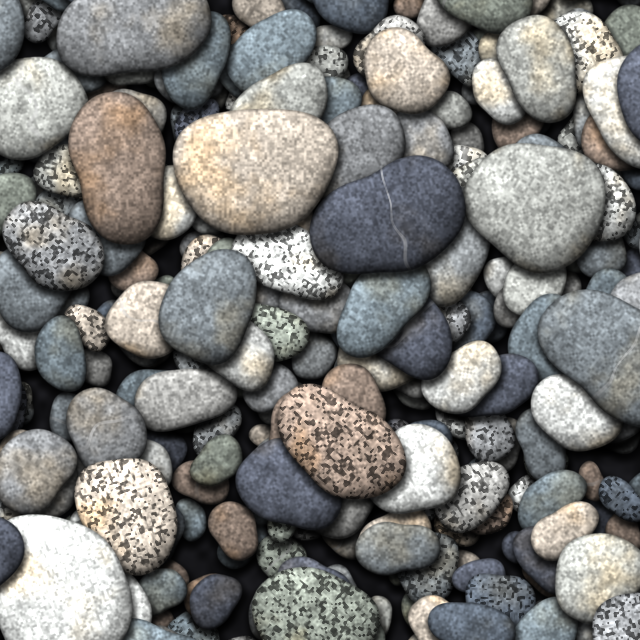
This texture is drawn by a Shadertoy shader. Its source:

```glsl
// Beach pebbles: five layers of rounded stones, small ones below, large on top.
// Each layer is a jittered, turned grid; every stone is a wobbly superellipse
// with dome shading, mineral grain, and a soft shadow on whatever lies beneath.

#define LAYERS 5
#define SMALLEST_CELL 0.080
#define CELL_GROWTH 1.28
#define THINNING 0.13
#define JITTER 0.40
#define LIGHT_DIR vec3(-0.2, 0.55, 0.8)
#define SHADOW_OFFSET vec2(0.002, -0.008)
#define SHADOW_DEPTH 0.20
#define AMBIENT 0.27
#define GRAIN 0.62
#define GAP_COLOR vec3(0.08, 0.08, 0.09)

const float TAU = 6.2832;

const vec3 ROCK[12] = vec3[12](
    vec3(0.40, 0.44, 0.49), vec3(0.36, 0.38, 0.43), vec3(0.57, 0.58, 0.59),
    vec3(0.48, 0.53, 0.56), vec3(0.58, 0.61, 0.57), vec3(0.75, 0.71, 0.66),
    vec3(0.87, 0.88, 0.87), vec3(0.63, 0.56, 0.51), vec3(0.64, 0.66, 0.67),
    vec3(0.50, 0.53, 0.55), vec3(0.74, 0.75, 0.73), vec3(0.60, 0.60, 0.59));

vec3 hash3(vec2 p) {
    vec3 q = fract(p.xyx * vec3(0.1031, 0.1030, 0.0973));
    q += dot(q, q.yxz + 33.33);
    return fract((q.xxy + q.yzz) * q.zyx);
}

float noise(vec2 p) {
    vec2 i = floor(p), f = fract(p);
    f = f * f * (3.0 - 2.0 * f);
    return mix(mix(hash3(i).x, hash3(i + vec2(1, 0)).x, f.x),
               mix(hash3(i + vec2(0, 1)).x, hash3(i + vec2(1, 1)).x, f.x), f.y);
}

float fbm(vec2 p) {
    float sum = 0.0, amp = 0.5;
    for (int i = 0; i < 4; i++) {
        sum += amp * noise(p);
        p = mat2(1.6, 1.2, -1.2, 1.6) * p + 7.3;
        amp *= 0.5;
    }
    return sum;
}

mat2 rotation(float a) {
    return mat2(cos(a), sin(a), -sin(a), cos(a));
}

// Relative radius: 0 at the centre, 1 on the rim of the stone.
float outline(vec2 p, vec2 axes, vec3 phase) {
    vec2 q = pow(abs(p / axes) + 1e-4, vec2(2.3));
    float a = atan(p.y, p.x + 1e-6);
    float wobble = 1.0 + 0.04 * cos(2.0 * a + TAU * phase.x)
                       + 0.06 * cos(3.0 * a + TAU * phase.y)
                       + 0.02 * cos(5.0 * a + TAU * phase.z);
    return pow(q.x + q.y, 1.0 / 2.3) / wobble;
}

float rimDistance(vec2 p, float radius) {
    return length(p) * (1.0 - 1.0 / max(radius, 0.02));
}

// Base colour with mottling, fine grain, granite flecks and a rare pale vein.
vec3 rockColor(vec2 p, vec3 kind, vec3 look) {
    vec2 t = p + kind.xy * 40.0;
    vec3 color = ROCK[int(kind.x * 11.99)] * mix(0.90, 1.12, look.x);
    float mottle = fbm(t * 45.0);
    color *= 0.80 + 0.42 * mottle;
    color = mix(color, color * vec3(1.07, 1.0, 0.90),
                smoothstep(0.45, 0.75, fbm(t * 13.0 + 9.0)));
    color *= 1.0 + GRAIN * (0.65 * noise(t * 260.0) + 0.35 * noise(t * 140.0) - 0.5);
    if (look.y > 0.78) {
        float fleck = 0.7 * noise(t * 230.0) + 0.3 * noise(t * 90.0);
        color *= mix(1.14, 0.50, smoothstep(0.48, 0.72, fleck));
    }
    if (look.z > 0.86) {
        float vein = abs(p.x + 0.03 * (noise(t * 30.0) - 0.5));
        color = mix(color, vec3(0.78), 0.8 * smoothstep(0.004, 0.001, vein) * mottle);
    }
    return color;
}

// Dome lighting from the top, darkened close to the rim.
float domeLight(vec2 slopeDir, float radius, float rim) {
    vec2 tilt = slopeDir * 0.90 * pow(min(radius, 1.0), 2.7);
    vec3 normal = vec3(tilt, sqrt(1.0 - dot(tilt, tilt)));
    float diffuse = max(dot(normal, normalize(LIGHT_DIR)), 0.0);
    return (AMBIENT + 0.98 * diffuse) * mix(0.72, 1.0, smoothstep(0.0, 0.006, -rim));
}

void mainImage(out vec4 fragColor, in vec2 fragCoord) {
    vec2 uv = fragCoord / iResolution.y;
    float pixel = 1.0 / iResolution.y;
    vec3 color = GAP_COLOR * (0.6 + 0.8 * noise(uv * 60.0));

    for (int layer = 0; layer < LAYERS; layer++) {
        float level = float(layer);
        float cell = SMALLEST_CELL * pow(CELL_GROWTH, level);
        float depthLight = mix(0.75, 1.0, min(level / 2.0, 1.0));
        mat2 gridTurn = rotation(0.4 + level * 1.1);
        vec2 home = floor(gridTurn * uv / cell);

        for (int n = 0; n < 9; n++) {
            vec2 id = home + vec2(n % 3 - 1, n / 3 - 1);
            vec2 seed = id + 71.0 * (level + 1.0);
            vec3 place = hash3(seed), kind = hash3(seed + 213.0);
            vec3 form = hash3(seed + 431.0), look = hash3(seed + 617.0);
            if (place.z > 1.0 - THINNING * level) continue;

            // Stone frame and silhouette
            vec2 centre = ((id + 0.5 + JITTER * (place.xy - 0.5)) * cell) * gridTurn;
            mat2 turn = rotation(TAU * kind.y);
            vec2 axes = cell * mix(0.38, 0.60, form.x) * vec2(1.0, mix(0.58, 0.92, kind.z));
            vec2 p = turn * (uv - centre);
            vec2 shadowP = turn * (uv - centre - SHADOW_OFFSET);
            float radius = outline(p, axes, form);
            float rim = rimDistance(p, radius);

            // Cast shadow, then the lit stone over it
            float shadow = rimDistance(shadowP, outline(shadowP, axes, form));
            color *= mix(SHADOW_DEPTH, 1.0, smoothstep(-0.006, 0.013, shadow));
            float cover = smoothstep(pixel, -pixel, rim);
            if (cover > 0.0) {
                vec2 slopeDir = normalize(p / (axes * axes) + 1e-5) * turn;
                vec3 stone = rockColor(p, kind, look) * domeLight(slopeDir, radius, rim);
                color = mix(color, stone * depthLight, cover);
            }
        }
    }
    fragColor = vec4(clamp(color, 0.0, 1.0), 1.0);
}
```
